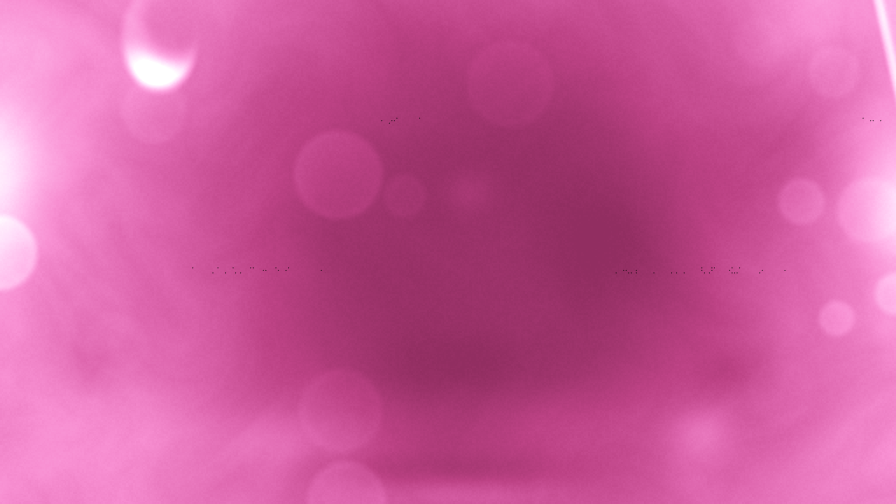
Write a WebGL 2 fragment shader that draws this background.

```glsl
#version 300 es
precision highp float;
// Soft pink bokeh: a dark magenta centre, glowing borders, faint lens discs and film specks.
uniform vec2 u_resolution;
out vec4 outColor;

// Tone ramp from deep magenta to white
const vec3 RAMP[7] = vec3[7](
  vec3(0.57, 0.18, 0.38), vec3(0.74, 0.26, 0.52), vec3(0.87, 0.40, 0.68),
  vec3(0.97, 0.56, 0.82), vec3(1.0, 0.71, 0.91), vec3(1.0, 0.87, 0.98), vec3(1.0));

// Blurred patches: centre and spread, with a gain that lightens or darkens
const vec4 PATCHES[12] = vec4[12](
  vec4(1.22, 0.54, 0.14, 0.20), vec4(0.88, 0.27, 0.18, 0.07), vec4(0.88, 0.07, 0.26, 0.03),
  vec4(0.55, 0.125, 0.13, 0.06), vec4(1.09, 0.16, 0.13, 0.07), vec4(0.92, 0.015, 0.16, 0.03),
  vec4(1.39, 0.14, 0.06, 0.05), vec4(0.30, 0.12, 0.16, 0.13), vec4(1.48, 0.26, 0.10, 0.06),
  vec4(1.54, 0.72, 0.12, 0.11), vec4(0.17, 0.28, 0.06, 0.10), vec4(0.93, 0.62, 0.05, 0.04));
const float GAINS[12] = float[12](
  -0.3, -0.3, -0.35, 0.6, 0.4, 0.5, 0.8, 0.4, -0.5, -0.5, -0.7, 0.35);

// Lens discs: centre, radius, strength
const vec4 DISCS[12] = vec4[12](
  vec4(0.671, 0.653, 0.088, 0.42), vec4(1.012, 0.833, 0.086, 0.2), vec4(0.676, 0.185, 0.083, 0.25),
  vec4(0.688, 0.005, 0.079, 0.45), vec4(1.59, 0.60, 0.046, 0.5), vec4(1.655, 0.856, 0.051, 0.25),
  vec4(1.66, 0.368, 0.035, 0.6), vec4(1.778, 0.417, 0.042, 0.8), vec4(1.725, 0.583, 0.065, 0.3),
  vec4(0.306, 0.78, 0.065, 0.22), vec4(0.803, 0.611, 0.042, 0.22), vec4(0.0, 0.498, 0.074, 1.1));

float hash(vec2 p) {
  vec3 q = fract(p.xyx * 0.1031);
  q += dot(q, q.yzx + 33.33);
  return fract((q.x + q.y) * q.z);
}

float glow(vec2 p, vec2 centre, vec2 spread) {
  vec2 q = (p - centre) / spread;
  return exp(-dot(q, q));
}

float disc(vec2 p, vec2 centre, float radius, float blur) {
  return 1.0 - smoothstep(radius - blur, radius + blur, length(p - centre));
}

// Filled disc with a barely brighter rim
float lens(vec2 p, vec2 centre, float radius) {
  float rim = (length(p - centre) - radius + 0.01) / 0.009;
  return 0.85 * disc(p, centre, radius, 0.009) + 0.12 * exp(-rim * rim);
}

// Faint discs scattered one per cell
float scatteredDiscs(vec2 p) {
  float sum = 0.0;
  vec2 cell = floor(p * 5.0);
  for (int i = 0; i < 9; i++) {
    vec2 id = cell + vec2(i % 3, i / 3) - 1.0;
    vec2 centre = (id + vec2(hash(id), hash(id + 17.0))) / 5.0;
    sum += hash(id + 41.0) * disc(p, centre, 0.04 + 0.045 * hash(id + 73.0), 0.014);
  }
  return sum;
}

// Layered sines, each turned and stirred by the one before
float mottle(vec2 p) {
  float sum = 0.0, gain = 0.5;
  p *= 11.0;
  for (int i = 0; i < 4; i++) {
    p += 0.7 * sin(p.yx + vec2(1.3, 4.1));
    sum += gain * sin(p.x) * sin(p.y);
    p = mat2(1.2, 1.4, -1.4, 1.2) * p;
    gain *= 0.55;
  }
  return sum;
}

// Tiny dark dots along one row, clustered around two places
float specks(vec2 p, float row, vec2 places, vec2 spreads) {
  vec2 grid = vec2(p.x, p.y - row) / 0.005;
  vec2 id = floor(grid);
  vec2 cluster = (p.x - places) / spreads;
  float density = exp(-cluster.x * cluster.x) + exp(-cluster.y * cluster.y);
  float chosen = step(1.0 - 0.16 * density, hash(id + 300.0));
  return chosen * step(abs(id.y), 1.0) * disc(fract(grid), vec2(0.5), 0.25, 0.2);
}

void main() {
  vec2 p = gl_FragCoord.xy / u_resolution.y;

  // Dark centre rising to a bright, mottled border
  float border = smoothstep(0.18, 1.12, length((p - vec2(0.96, 0.5)) / 0.85));
  float tone = 0.22 + 2.6 * border + (0.1 + 0.35 * border) * mottle(p);

  for (int i = 0; i < 12; i++) {
    tone += GAINS[i] * glow(p, PATCHES[i].xy, PATCHES[i].zw);
    tone += DISCS[i].w * lens(p, DISCS[i].xy, DISCS[i].z);
  }
  tone += scatteredDiscs(p) * (0.03 + 0.12 * border);

  // Lights at the left and right borders
  tone += 2.7 * glow(p, vec2(-0.02, 0.65), vec2(0.10, 0.17));
  tone += 2.2 * glow(p, vec2(1.8, 0.58), vec2(0.09, 0.15));
  tone += 0.4 * glow(p, vec2(1.64, 0.98), vec2(0.10, 0.07));
  tone += 0.5 * glow(p, vec2(0.05, 0.92), vec2(0.14, 0.12));

  // Bright crescent at the upper left, stretched upward
  vec2 q = (p - vec2(0.317, 0.925)) * vec2(1.0, 0.72);
  float crescent = disc(q, vec2(0.0), 0.074, 0.012) * (1.0 - disc(q, vec2(0.026, 0.028), 0.062, 0.025));
  tone += crescent * (0.7 + 3.6 * glow(p, vec2(0.31, 0.855), vec2(0.08, 0.045)));
  tone += 0.7 * glow(p, vec2(0.31, 0.86), vec2(0.07, 0.05));

  // Slanted sliver of light at the upper right
  float slant = p.x - 1.731 - 0.222 * (1.0 - p.y);
  tone += smoothstep(-0.004, 0.006, slant) * smoothstep(0.74, 0.84, p.y)
        * (0.9 + 1.5 * exp(-pow((slant - 0.014) / 0.009, 2.0)));

  // Fine and coarser grain
  tone += 0.11 * (hash(floor(p * 288.0)) - 0.5) + 0.06 * (hash(floor(p * 144.0) + 500.0) - 0.5);

  tone = clamp(tone, 0.0, 5.999);
  int stop = int(tone);
  vec3 color = mix(RAMP[stop], RAMP[stop + 1], fract(tone));

  float dirt = specks(p, 0.461, vec2(1.38, 0.5), vec2(0.13, 0.1))
             + specks(p, 0.758, vec2(1.73, 0.78), vec2(0.02, 0.03));
  outColor = vec4(color * (1.0 - 0.5 * min(dirt, 1.0)), 1.0);
}
```
